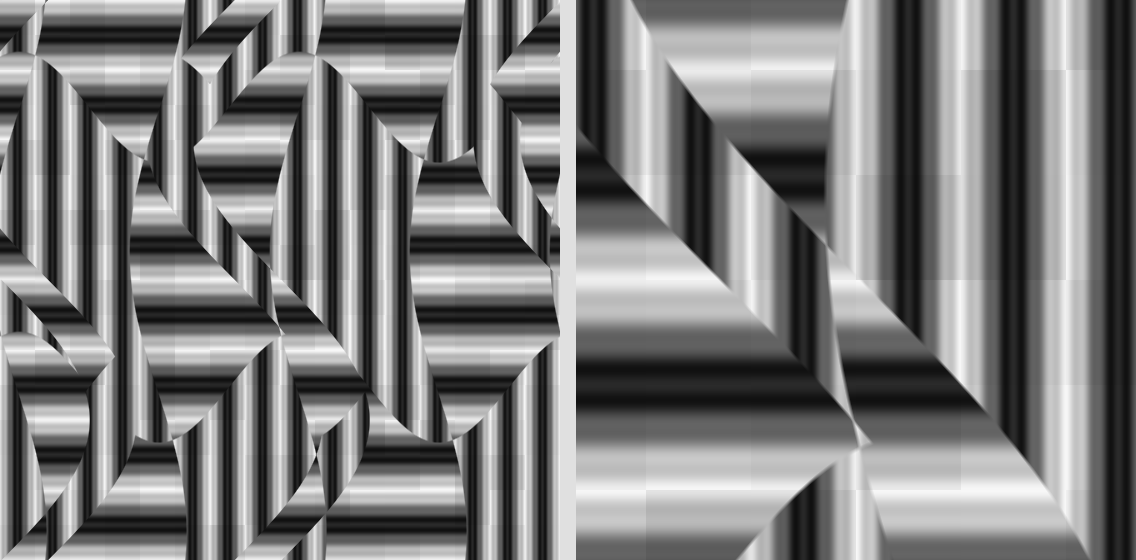
Left, the full canvas; right, a detail of the centre.
A three.js fragment shader for this pattern:

```glsl
varying vec2 vUv;

const float TAU = 6.2831853;

float hash(vec2 p) {
  return fract(sin(dot(p, vec2(127.1, 311.7))) * 43758.5453);
}

// Signed side of an edge: -1 outside, 1 inside, softened across the line
float side(float d) {
  return clamp(d / 0.0012, -1.0, 1.0);
}

// Broad light and dark wave with fine ridges on top
float stripes(float t) {
  return 0.47 + 0.38 * cos(TAU * t) + 0.07 * cos(TAU * 6.0 * t);
}

// Wavy ribbon running up the canvas, wrapped across x
float ribbon(vec2 p, float center) {
  float x = p.x - center - 0.1575 * sin(TAU * p.y);
  return 0.0417 - abs(fract(x + 0.5) - 0.5);
}

void main() {
  vec2 p = vUv;

  // Upright columns with gently bent borders
  float bend = 0.0508 * cos(TAU * (p.y - 0.049));
  float column = side(sin(2.0 * TAU * (p.x - bend - 0.0325)) / (2.0 * TAU));

  // Level rows with wavy borders, and their mirrored version
  float wave = 0.099 * cos(2.0 * TAU * (p.x - 0.534));
  float row = side(sin(TAU * (0.8086 + wave - p.y)) / (1.3 * TAU));
  float mirroredRow = side(sin(TAU * (0.8086 - wave - p.y)) / (1.3 * TAU));

  // Inside the ribbons the rows mirror and the stripe direction swaps
  float inRibbon = side(max(ribbon(p, 0.0445), ribbon(p, 0.461)));
  float parity = column * mix(row, -mirroredRow, 0.5 + 0.5 * inRibbon);

  // Upright or level stripes, chosen by the parity of the regions
  float shade = mix(stripes(p.y * 8.0), stripes(p.x * 16.0), 0.5 + 0.5 * parity);

  // Slight brightness change from cell to cell
  vec2 cell = mod(floor(p * 16.0), 16.0);
  shade *= 0.94 + 0.12 * hash(cell);

  gl_FragColor = vec4(vec3(clamp(shade, 0.0, 1.0)), 1.0);
}
```
